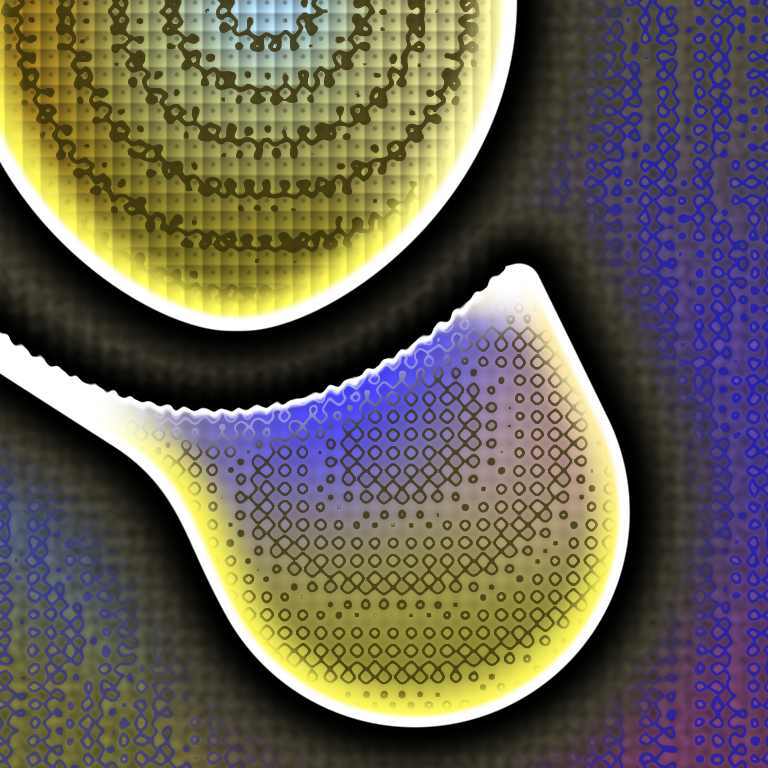
A Shadertoy shader for this background:

```glsl
// Two glowing cells, an egg and a hooked drop, over a dark violet field.
// Distance functions give the bodies, rims and shadows; adding a lattice wave
// to slow ramps and drawing the level lines gives beads, rings and scallops.

const float TAU = 6.2831853;
const float CELL = 0.02344;                    // lattice spacing
const vec2 LATTICE = vec2(0.0195, 0.9967);     // centre of one lattice bead
const vec3 WHITE = vec3(1.0);
const vec3 YELLOW = vec3(1.0, 0.98, 0.36);
const vec3 INK = vec3(0.22, 0.19, 0.04);

vec2 hashGradient(vec2 i) {
    float a = TAU * fract(sin(dot(i, vec2(127.1, 311.7))) * 43758.5);
    return vec2(cos(a), sin(a));
}

float gradientNoise(vec2 p) {
    vec2 i = floor(p), f = fract(p), u = f * f * (3.0 - 2.0 * f);
    vec2 e = vec2(0.0, 1.0);
    float a = dot(hashGradient(i), f);
    float b = dot(hashGradient(i + e.yx), f - e.yx);
    float c = dot(hashGradient(i + e.xy), f - e.xy);
    float d = dot(hashGradient(i + e.yy), f - e.yy);
    return mix(mix(a, b, u.x), mix(c, d, u.x), u.y);
}

// First-order distance to an egg with a narrowed base
float eggDistance(vec2 p, vec2 radii) {
    vec2 q = abs(p) / radii;
    q.x = sqrt(q.x * q.x + 0.0049) - 0.07;
    float f = pow(q.x, 1.5) + q.y * q.y - 1.0;
    vec2 slope = vec2(1.5 * sqrt(q.x), 2.0 * q.y) / radii;
    return f / max(length(slope), 1.5);
}

// Hull of two circles
float taperedCapsule(vec2 p, vec2 a, vec2 b, float ra, float rb) {
    p -= a;
    b -= a;
    float h = dot(b, b), dr = ra - rb;
    vec2 q = vec2(abs(dot(p, vec2(b.y, -b.x))), dot(p, b)) / h;
    vec2 c = vec2(sqrt(h - dr * dr), dr);
    float k = c.x * q.y - c.y * q.x;
    if (k < 0.0) return length(p) - ra;
    if (k > c.x) return length(p - b) - rb;
    return dot(c, q) - ra;
}

float smoothMin(float a, float b, float k) {
    float h = max(k - abs(a - b), 0.0) / k;
    return min(a, b) - h * h * k * 0.25;
}

float latticeWave(vec2 p) {
    vec2 w = cos(TAU * (p - LATTICE) / CELL);
    return 0.5 * (w.x + w.y);
}

// Lines where h crosses a whole number
float levelLine(float h, float width) {
    float d = abs(fract(h + 0.5) - 0.5), aa = fwidth(h);
    return 1.0 - smoothstep(width, width + aa, d);
}

// Ramp that lingers at the level where beads become open rings
float ringRamp(float r) {
    return r - 0.13 * sin(TAU * (r + 0.11));
}

vec3 addRim(vec3 col, vec3 glow, float depth, float white, float spread) {
    col = mix(glow, col, smoothstep(white, white + spread, depth));
    return mix(WHITE, col, smoothstep(white * 0.65, white * 1.3, depth));
}

vec3 fieldColor(vec2 p, float d, float wave, float grain, float lines) {
    vec3 right = mix(vec3(0.42, 0.23, 0.36), vec3(0.31, 0.24, 0.53), smoothstep(0.0, 0.42, p.y));
    right = mix(right, vec3(0.32, 0.30, 0.25), smoothstep(0.5, 0.95, p.y));
    vec3 left = mix(vec3(0.42, 0.41, 0.20), vec3(0.31, 0.36, 0.46), smoothstep(0.08, 0.36, p.y + 0.3 * p.x));
    vec3 far = mix(left, right, smoothstep(0.15, 0.55, p.x));
    float open = smoothstep(0.05, 0.17, d);
    vec3 col = mix(vec3(0.24, 0.23, 0.17), far, open);
    col *= 1.0 + 0.12 * wave + 0.25 * grain;
    col = mix(col, vec3(0.12, 0.11, 0.70), lines * open * mix(0.5, 0.8, smoothstep(0.2, 0.8, p.x)));
    return col * smoothstep(0.006, 0.072, d);
}

vec3 eggColor(vec2 p, float depth, float wave, float lines) {
    float r = length(p - vec2(0.35, 1.01));
    vec3 col = mix(vec3(0.60, 0.74, 0.82), vec3(0.60, 0.62, 0.42), smoothstep(0.02, 0.16, r));
    col = mix(col, vec3(0.48, 0.44, 0.14), smoothstep(0.12, 0.33, r));
    col = mix(col, vec3(0.76, 0.74, 0.52), smoothstep(0.40, 0.60, p.x) * 0.8);
    col = mix(col, vec3(0.60, 0.44, 0.10), (1.0 - smoothstep(0.0, 0.2, p.x)) * 0.7);
    // Bevelled tiles
    vec2 f = fract((p - LATTICE) / CELL + 0.5);
    vec2 saw = f * (1.0 - smoothstep(0.82, 1.0, f)) - 0.4;
    col *= 1.0 + 0.42 * saw.x - 0.34 * saw.y;
    col = mix(col, INK, smoothstep(0.72, 0.98, wave) * 0.4);
    col = mix(col, INK, lines * 0.85);
    vec3 glow = mix(YELLOW, vec3(1.0, 0.98, 0.65), smoothstep(0.45, 0.62, p.x)) * (1.0 + 0.18 * saw.x);
    return addRim(col, glow, depth, 0.020, 0.062);
}

vec3 dropColor(vec2 p, float depth, float topDepth, float wave, float lines) {
    vec3 col = mix(vec3(0.58, 0.56, 0.22), vec3(0.63, 0.59, 0.42), smoothstep(0.14, 0.42, p.y));
    col = mix(col, vec3(0.70, 0.58, 0.54), smoothstep(0.52, 0.70, p.x) * smoothstep(0.2, 0.45, p.y));
    vec2 b = vec2((p.x - 0.46) / 0.22, topDepth / 0.14);
    col = mix(col, vec3(0.27, 0.25, 1.0), exp(-dot(b, b)));
    col *= 1.0 + 0.07 * wave;
    vec3 glow = mix(YELLOW, vec3(1.0, 0.93, 0.68), smoothstep(0.2, 0.5, p.y) * smoothstep(0.5, 0.7, p.x));
    col = addRim(col, glow, depth, 0.015, 0.06);
    // Line ink pales towards the upper edge
    vec3 ink = mix(vec3(0.65, 0.66, 0.85), INK, smoothstep(0.015, 0.07, topDepth));
    col = mix(col, ink, lines * 0.8 * smoothstep(0.015, 0.06, depth));
    // White haze over the tail and the tip
    float haze = 1.0 - smoothstep(0.10, 0.26, p.x + 0.25 * (0.4 - p.y));
    haze = max(haze, 1.0 - smoothstep(0.01, 0.10, length(p - vec2(0.665, 0.64))));
    col = mix(col, WHITE, haze);
    return mix(WHITE, col, smoothstep(0.004, 0.012, topDepth));
}

void mainImage(out vec4 fragColor, in vec2 fragCoord) {
    vec2 p = fragCoord / iResolution.xy;
    float aa = 1.0 / iResolution.y;
    float wave = latticeWave(p), grain = gradientNoise(p * 90.0), drift = gradientNoise(p * 9.0);

    // Bodies
    float egg = eggDistance(p - vec2(0.308, 1.0), vec2(0.342, 0.431));
    float drop = taperedCapsule(p, vec2(0.54, 0.333), vec2(0.676, 0.629), 0.28, 0.028);
    float tail = taperedCapsule(p, vec2(-0.125, 0.772), vec2(0.366, 0.457), 0.15, 0.15);
    float blob = smoothMin(drop, tail, 0.12);
    float dx = p.x - 0.28;
    float top = (p.y - 0.466 - 1.306 * dx * dx) / sqrt(1.0 + 6.82 * dx * dx);
    top += 0.002 * cos(TAU * (p.x - LATTICE.x) / CELL) + 0.004 * grain;
    float hook = max(blob, top);

    // Level lines of ramp plus lattice
    float eggRamp = length(p - vec2(0.35, 1.01)) * 15.0 + 0.05;
    float eggLines = levelLine(eggRamp + 0.22 * wave + 0.2 * grain, 0.10);
    float dropRamp = length(p - vec2(0.5, 0.5)) * 10.0 + 0.14 / (max(-top, 0.0) + 0.04);
    float dropLines = levelLine(ringRamp(dropRamp) + 0.45 * wave + 0.08 * grain, 0.06);
    float fieldRamp = ringRamp(p.x * 14.0 + drift * 0.8);
    float fieldLines = levelLine(fieldRamp + 0.40 * wave + 0.3 * grain, 0.08);

    vec3 col = fieldColor(p, min(egg, hook), wave, grain, fieldLines);
    col = mix(col, dropColor(p, -blob, -top, wave, dropLines), 1.0 - smoothstep(-aa, aa, hook));
    col = mix(col, eggColor(p, -egg, wave, eggLines), 1.0 - smoothstep(-aa, aa, egg));
    fragColor = vec4(clamp(col, 0.0, 1.0), 1.0);
}
```
